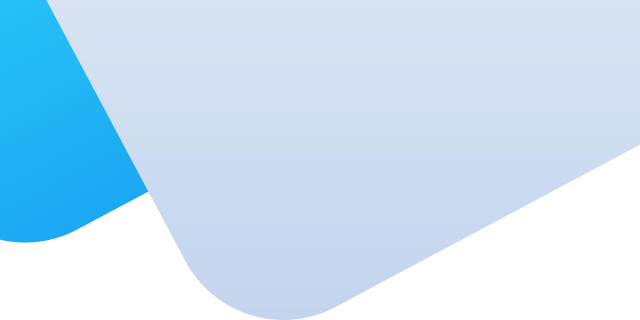
This background is drawn by a Shadertoy shader. Its source:

```glsl
// Two tilted sheets with rounded corners, blue behind pale blue-grey, on white.
// Each sheet is the signed distance to a rounded quarter-plane in a rotated
// frame, filled with a linear gradient. Lengths are in canvas heights.

#define TILT 0.4896                      // rotation of both sheets, radians
#define CORNER_RADIUS 0.3464
#define PALE_CENTRE vec2(0.8854, 0.3464) // centres of the corner arcs
#define BLUE_CENTRE vec2(0.0781, 0.5885)
#define BLUE_SPAN 0.75                   // length of the blue gradient
#define BAND_HEIGHT 0.534                // where the pale tint turns bluer
#define BAND_SOFTNESS 0.008

const vec3 WHITE      = vec3(1.0);
const vec3 BLUE_LIGHT = vec3(0.145, 0.757, 0.965);
const vec3 BLUE_DEEP  = vec3(0.106, 0.659, 0.949);
const vec3 PALE_TOP   = vec3(0.843, 0.890, 0.953);
const vec3 PALE_ABOVE = vec3(0.804, 0.867, 0.933);
const vec3 PALE_BELOW = vec3(0.804, 0.863, 0.953);
const vec3 PALE_BASE  = vec3(0.765, 0.831, 0.925);

// Outward normal of the lower right edge of a sheet
vec2 lowerNormal() {
    return vec2(sin(TILT), -cos(TILT));
}

// Signed distance to a sheet that extends upwards from its rounded corner
float sheetDistance(vec2 p, vec2 centre) {
    vec2 n = lowerNormal();
    vec2 leftNormal = vec2(n.y, -n.x);
    vec2 q = vec2(dot(p - centre, n), dot(p - centre, leftNormal));
    return length(max(q, 0.0)) + min(max(q.x, q.y), 0.0) - CORNER_RADIUS;
}

// Antialiased coverage over one pixel
float coverage(float dist) {
    return clamp(0.5 - dist * iResolution.y, 0.0, 1.0);
}

// Diagonal gradient, starting at the top left of the canvas
vec3 blueFill(vec2 p) {
    float along = dot(p - vec2(0.0, 1.0), lowerNormal());
    return mix(BLUE_LIGHT, BLUE_DEEP, clamp(along / BLUE_SPAN, 0.0, 1.0));
}

// Vertical gradient in two parts, joined by a soft band edge
vec3 paleFill(float y) {
    vec3 upper = mix(PALE_ABOVE, PALE_TOP,
                     clamp((y - BAND_HEIGHT) / (1.0 - BAND_HEIGHT), 0.0, 1.0));
    vec3 lower = mix(PALE_BASE, PALE_BELOW, clamp(y / BAND_HEIGHT, 0.0, 1.0));
    float isUpper = smoothstep(BAND_HEIGHT - BAND_SOFTNESS,
                               BAND_HEIGHT + BAND_SOFTNESS, y);
    return mix(lower, upper, isUpper);
}

void mainImage(out vec4 fragColor, in vec2 fragCoord) {
    vec2 p = fragCoord / iResolution.y;

    // Layers from back to front
    vec3 color = WHITE;
    color = mix(color, blueFill(p), coverage(sheetDistance(p, BLUE_CENTRE)));
    color = mix(color, paleFill(p.y), coverage(sheetDistance(p, PALE_CENTRE)));

    fragColor = vec4(color, 1.0);
}
```
